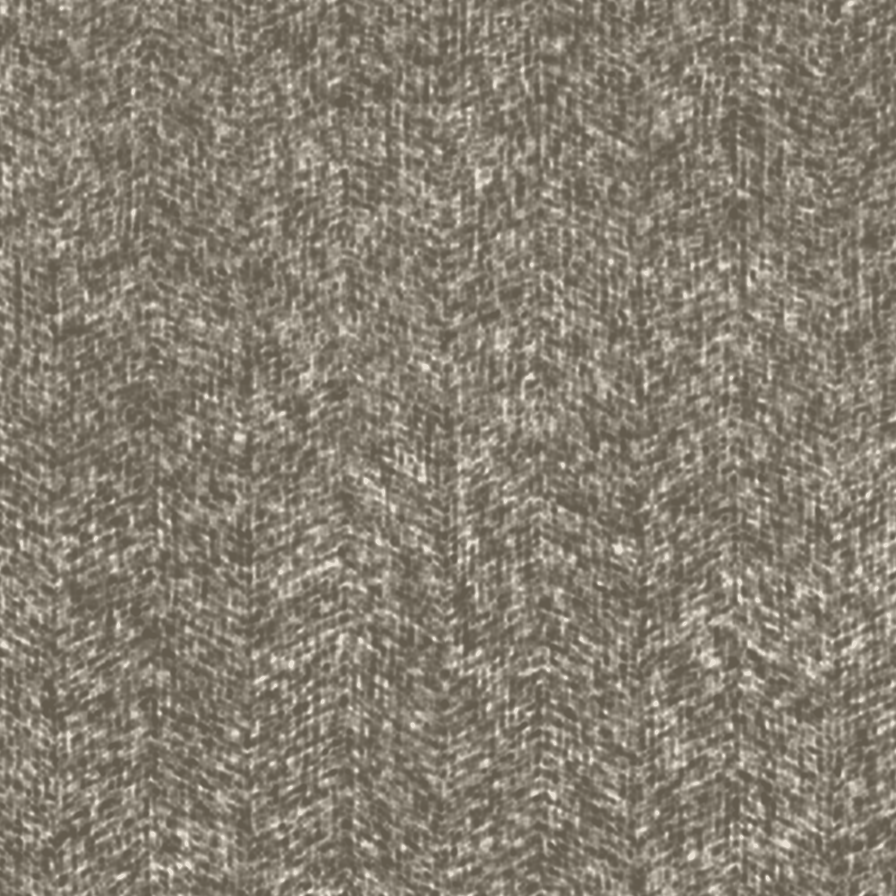
Give the GLSL for this texture, as a three.js fragment shader.

```glsl
varying vec2 vUv;

const float TAU = 6.2831853;
const float COLUMNS = 9.2;
const float FIRST_SEAM = 0.06;
const float TWILL_SLOPE = 0.45;
const float TWILL_LINES = 64.0;
const float WARP_YARNS = 96.0;
const vec3 WOOL = vec3(0.535, 0.505, 0.452);

float hash(vec2 p) {
  return fract(sin(dot(p, vec2(127.1, 311.7))) * 43758.5453);
}

// Smooth value noise, scaled to zero mean and about unit deviation
float noise(vec2 p) {
  vec2 cell = floor(p);
  vec2 f = fract(p);
  f = f * f * (3.0 - 2.0 * f);
  float low = mix(hash(cell), hash(cell + vec2(1.0, 0.0)), f.x);
  float high = mix(hash(cell + vec2(0.0, 1.0)), hash(cell + 1.0), f.x);
  return (mix(low, high, f.y) - 0.5) * 4.65;
}

// Slight pull in the cloth, so the yarns are never quite straight
vec2 bend(vec2 p, float amount) {
  return p + amount * vec2(noise(p * vec2(9.0, 14.0)), noise(p * 11.0 + 31.0));
}

// Rises across one column and falls across the next
float zigzag(float column) {
  return 1.0 - abs(mod(column, 2.0) - 1.0);
}

// Diagonal ribs: broken slubs laid along a regular twill line
float twill(vec2 p, float column, float strength) {
  float across = p.y - TWILL_SLOPE / COLUMNS * zigzag(column);
  float slubs = noise(vec2(p.x * 105.0, across * 185.0) + 57.0);
  float ribs = sin(TAU * TWILL_LINES * across);
  return strength * (0.55 * slubs + 0.45 * ribs);
}

// Upright yarns: tall stitches with an uneven groove between them
float warpYarns(vec2 p) {
  float stitches = noise(p * vec2(195.0, 88.0));
  float groove = sin(TAU * WARP_YARNS * p.x);
  float wear = 1.0 + 0.5 * noise(p * vec2(40.0, 12.0) + 19.0);
  return 0.62 * stitches + 0.28 * groove * wear;
}

float seam(float column, float width) {
  float d = abs(fract(column + 0.5) - 0.5);
  return 1.0 - smoothstep(0.0, width, d);
}

// Dark tones crowd together while bright fibres stand apart
vec3 woolTone(float shade) {
  float s = clamp(shade, -2.1, 2.7);
  return WOOL + 0.1 * s + 0.018 * (s * s - 1.0);
}

void main() {
  vec2 cloth = bend(vUv, 0.0014);
  float column = (cloth.x - FIRST_SEAM) * COLUMNS;

  // The weave reads more clearly toward the lower edge
  float clarity = mix(1.15, 0.8, smoothstep(0.1, 0.8, vUv.y));
  float shade = twill(cloth, column, clarity) + warpYarns(cloth);

  // Column seams, loose fibres and broad fading
  shade -= 0.3 * seam(column, 0.07);
  shade += 0.4 * noise(vUv * vec2(250.0, 230.0) + 83.0);
  shade += 0.14 * noise(vUv * 24.0 + 7.0) + 0.1 * noise(vUv * 6.0 + 3.0);

  gl_FragColor = vec4(woolTone(shade), 1.0);
}
```
